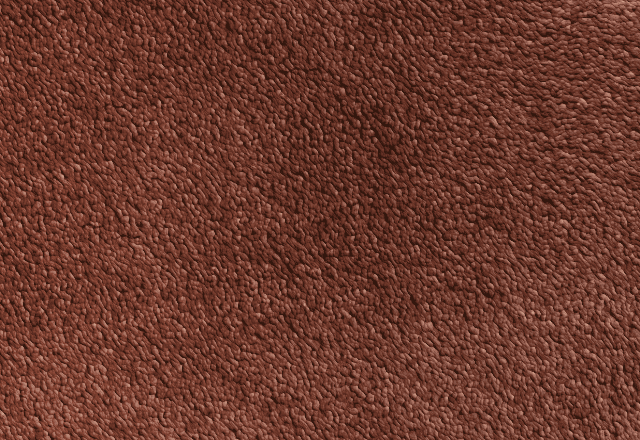
Give the GLSL for this texture, as a WebGL 1 fragment shader.

```glsl
precision highp float;
uniform vec2 u_resolution;

vec2 hash2(vec2 p) {
  vec2 q = vec2(dot(p, vec2(127.1, 311.7)), dot(p, vec2(269.5, 183.3)));
  return fract(sin(q) * 43758.545);
}

// Packed domed grains: lit on one flank, dark in the crevices between
float grains(vec2 p, float angle, vec2 light) {
  vec2 cell = floor(p);
  float total = 0.0001;
  float flank = 0.0;
  float level = 0.0;
  for (int y = -1; y <= 1; y++) {
    for (int x = -1; x <= 1; x++) {
      vec2 id = cell + vec2(float(x), float(y));
      vec2 d = p - id - hash2(id);
      vec2 random = hash2(id + 57.3);
      float turn = angle + 1.5 * (random.y - 0.5);
      vec2 along = vec2(cos(turn), sin(turn));
      float u = dot(d, along);
      float v = dot(d, vec2(-along.y, along.x));
      float weight = exp(-14.0 * (0.65 * u * u + 1.4 * v * v));
      total += weight;
      flank += weight * dot(d, light) * (0.5 + random.x);
      level += weight * (random.x - 0.5);
    }
  }
  float gap = -log(total) / 14.0;
  return (3.1 * flank + 0.7 * level) / total - 1.7 * (gap - 0.13);
}

float layeredSines(vec2 p) {
  float sum = 0.0;
  float weight = 0.5;
  for (int i = 0; i < 4; i++) {
    sum += weight * sin(p.x + 1.7 * sin(p.y)) * cos(p.y + 0.6 * p.x);
    p = mat2(1.5, 1.1, -1.1, 1.5) * p + 2.3;
    weight *= 0.55;
  }
  return sum;
}

// Short, bent cracks in the upper left
float cracks(vec2 p) {
  float dark = 0.0;
  for (int i = 0; i < 4; i++) {
    vec2 seed = hash2(vec2(float(i), 4.7));
    vec2 d = p - vec2(0.05 + 0.7 * seed.x, 0.45 + 0.5 * seed.y);
    d.y += 2.5 * d.x * d.x + 0.003 * sin(150.0 * d.x);
    float reach = 0.025 + 0.04 * seed.x;
    float line = 1.0 - smoothstep(0.0005, 0.004, abs(d.y));
    dark += line * (1.0 - smoothstep(0.5 * reach, reach, abs(d.x)));
  }
  return min(dark, 1.0);
}

vec3 clayColour(float tone, float dusty) {
  vec3 shadow = vec3(0.2, 0.09, 0.055);
  vec3 umber = vec3(0.34, 0.16, 0.12);
  vec3 brick = vec3(0.43, 0.215, 0.16);
  vec3 lit = mix(vec3(0.54, 0.275, 0.21), vec3(0.51, 0.315, 0.265), dusty);
  vec3 pale = vec3(0.63, 0.41, 0.35);
  vec3 glint = vec3(0.8, 0.61, 0.53);
  vec3 c = mix(shadow, umber, clamp((tone + 1.7) / 0.85, 0.0, 1.0));
  c = mix(c, brick, clamp((tone + 0.85) / 0.85, 0.0, 1.0));
  c = mix(c, lit, clamp(tone / 0.8, 0.0, 1.0));
  c = mix(c, pale, clamp((tone - 0.8) / 0.8, 0.0, 1.0));
  return mix(c, glint, clamp((tone - 1.6) / 2.0, 0.0, 1.0));
}

void main() {
  vec2 uv = gl_FragCoord.xy / u_resolution;
  vec2 p = gl_FragCoord.xy / u_resolution.y;
  float patches = layeredSines(5.0 * p + 1.3);
  float mottle = layeredSines(19.0 * p + 4.0);

  // Ridges turn from steep to nearly level at the upper right
  float right = smoothstep(0.55, 0.95, uv.x);
  float level = right * smoothstep(0.15, 0.85, uv.y);
  float angle = mix(2.05, 2.95, level) + 0.5 * patches;
  vec2 light = normalize(mix(vec2(0.8, 0.6), vec2(0.3, 0.95), level));

  vec2 warped = p + 0.004 * vec2(sin(31.0 * p.y), sin(27.0 * p.x));
  warped += 0.0015 * vec2(sin(170.0 * p.y + 3.0 * mottle), sin(190.0 * p.x));
  float fine = grains(160.0 * warped + 7.0, angle, light);
  float medium = grains(88.0 * warped + 19.0, angle, light);
  float coarse = grains(38.0 * warped + 41.0, angle, light);
  float tone = 0.4 * fine + medium + mix(0.3, 0.45, right) * coarse;

  // Thin broken wrinkles, mostly on the right
  vec2 run = mat2(0.9, 0.44, -0.44, 0.9) * p + 0.01 * patches;
  float fold = abs(layeredSines(run.yx * vec2(75.0, 22.0)));
  float gate = smoothstep(0.0, 0.5, mottle + 0.3 * coarse + 0.45 * right - 0.3);
  tone -= 0.9 * gate * (1.0 - smoothstep(0.01, 0.1, fold)) + 1.8 * cracks(p);

  // Broad shading: dim middle band, lighter sides and corners
  vec2 band = (uv - vec2(0.6, 0.75)) / vec2(0.25, 0.5);
  tone += 0.1 + 0.4 * patches + 0.4 * mottle - 0.65 * exp(-dot(band, band));
  tone += 0.3 * right + 0.5 * (1.0 - uv.x) * (1.0 - uv.y);
  tone -= 0.3 * (1.0 - smoothstep(0.0, 0.5, uv.x)) * uv.y;
  tone += 0.8 * smoothstep(0.93, 1.02, uv.x) * smoothstep(0.36, 0.5, abs(uv.y - 0.5));

  // Rare pale specks of sand
  vec2 id = floor(40.0 * p);
  vec2 d = fract(40.0 * p) - 0.25 - 0.5 * hash2(id);
  float speck = step(0.994, hash2(id + 9.1).y);
  tone += 2.0 * speck * (1.0 - smoothstep(0.06, 0.2, length(d)));

  float dusty = smoothstep(0.1, 0.9, uv.x + 0.2 * medium + 0.15 * patches);
  gl_FragColor = vec4(clayColour(tone, dusty), 1.0);
}
```
